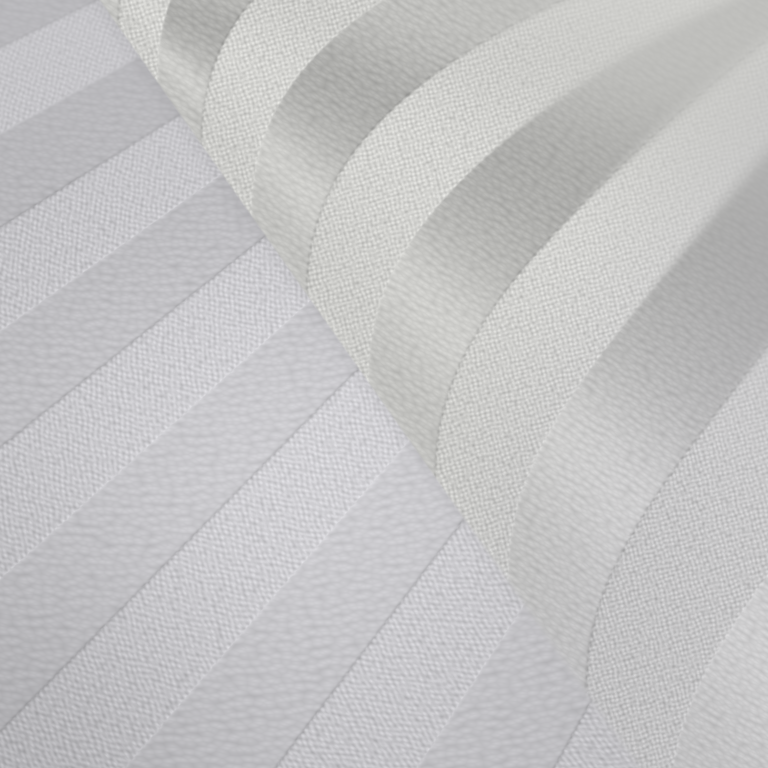
A Shadertoy shader for this texture:

```glsl
// Folded pale cloth with alternating satin and plain-weave stripes fanning across a diagonal crease.
const float TAU = 6.2831853;
const vec2 FOLD_START = vec2(0.13, 1.0);
const vec2 FOLD_DIR = vec2(0.575, -0.818);
const vec2 FOLD_NORMAL = vec2(0.818, 0.575);
const vec2 VANISH = vec2(1.705, 1.775);
const vec3 COOL_TINT = vec3(0.997, 0.994, 1.012);
const vec3 WARM_TINT = vec3(1.003, 1.003, 0.988);
const float THREAD = 0.0043;

float hash(vec2 p) {
    vec3 q = fract(vec3(p.xyx) * 0.1031);
    q += dot(q, q.yzx + 33.33);
    return fract((q.x + q.y) * q.z);
}

float bell(float x, float width) { return exp(-x * x / (width * width)); }

// Distance to the nearest cell point, for uneven yarn
float cellular(vec2 p) {
    vec2 cell = floor(p);
    float nearest = 2.0;
    for (int y = -1; y <= 1; y++)
        for (int x = -1; x <= 1; x++) {
            vec2 c = cell + vec2(x, y);
            vec2 point = c + vec2(hash(c), hash(c + 57.0));
            nearest = min(nearest, length(point - p));
        }
    return nearest;
}

// Stripe index on the flat sheet: rays from a distant point
float flatStripe(vec2 p) {
    vec2 ray = VANISH - p;
    float a = atan(ray.y, ray.x) - 0.792;
    return 5.0 + 16.1 * a - 5.25 * a * a;
}

// Place where the bent stripe through (along, depth) leaves the crease
float creaseOrigin(float along, float depth) {
    float bend = 0.098 * (1.0 - exp(-depth / 0.085)) + 0.3 * depth;
    float origin = along + bend;
    for (int i = 0; i < 8; i++) {
        float flare = 0.614 * (1.0 - smoothstep(0.26, 1.04, origin));
        origin = along + bend - flare * depth * depth;
    }
    return origin;
}

// Stripe index on the rolled sheet: widths grow along the crease
float rolledStripe(float origin) {
    return (sqrt(max(0.00884 + 0.0256 * (origin - 0.13), 0.0001)) - 0.094) / 0.0128;
}

// Thread relief: checked plain weave, or satin floats lying at an angle to the threads
float weave(vec2 thread, float floatAngle, float satin) {
    vec2 q = thread + 0.2 * sin(thread.yx * 0.71 + 1.7 * sin(thread * 0.23));
    float plain = 0.55 * sin(q.x * TAU * 0.5) * sin(q.y * TAU * 0.5);
    plain += 1.1 * (0.5 - cellular(thread * 0.8));
    vec2 dir = vec2(cos(floatAngle), sin(floatAngle));
    vec2 f = vec2(dot(thread, dir), dot(thread, vec2(-dir.y, dir.x)));
    float floats = 0.17 * sin(TAU * 0.42 * f.y + 0.8 * sin(0.5 * f.x));
    floats += 0.8 * (0.5 - cellular(f * vec2(0.4, 0.85)));
    return mix(plain, floats, satin);
}

// Dark stitched seam where satin ends, faint light seam where it begins
float seam(float stripe, float dist, float along, float gaps) {
    float ending = step(0.5, mod(floor(stripe + 0.5), 2.0));
    float stitch = 1.0 - gaps * (0.5 + 0.5 * sin(along * TAU / 0.011));
    return mix(0.5, -1.1, ending) * stitch * bell(dist, 0.0024);
}

// Stripe tone (x plain, y satin) plus relief and seams
float cloth(float stripe, float pixel, float blur, vec2 tone, float relief, vec2 thread,
            float floatAngle, float along, float gaps) {
    float slope = max(length(vec2(dFdx(stripe), dFdy(stripe))) / pixel, 0.1);
    float dist = (0.5 - abs(mod(stripe + 0.5, 2.0) - 1.0)) / slope;
    float satin = smoothstep(-blur, blur, dist);
    float detail = weave(thread, floatAngle, satin) + seam(stripe, dist, along, gaps);
    return mix(tone.x, tone.y, satin) + relief * detail;
}

void mainImage(out vec4 fragColor, in vec2 fragCoord) {
    vec2 p = fragCoord / iResolution.xy;
    float pixel = 1.0 / iResolution.y;
    float side = dot(p - FOLD_START, FOLD_NORMAL);
    float depth = max(side, 0.0);
    float origin = creaseOrigin(dot(p - FOLD_START, FOLD_DIR), depth);
    float low = smoothstep(0.7, 1.15, origin);

    // Flat sheet, lit toward its middle and shaded beside the crease
    float k = flatStripe(p);
    float far = smoothstep(0.65, 1.0, p.y);
    float plain = 0.74 + 0.08 * bell(length(p - vec2(0.4, 0.42)), 0.4) + 0.03 * far
                - 0.055 * bell(length(p), 0.28) - 0.03 * (1.0 - low) * bell(side, 0.012);
    vec2 flatTone = vec2(plain, plain - mix(0.015, 0.05, smoothstep(0.3, 0.9, p.y)));
    float reach = -length(VANISH - p);
    float flatCloth = cloth(k, pixel, max(pixel, 0.006 * far), flatTone, mix(0.075, 0.035, far),
                            vec2(reach / THREAD, k * 20.0), 0.56, reach, 0.3);

    // Rolled sheet, with a satin sheen that widens along the crease
    float s = depth / max(origin, 0.12);
    float distant = smoothstep(0.25, 0.6, depth);
    vec2 rollTone = vec2(0.775 + 0.045 * bell(s - 0.4, 0.3) + 0.03 * smoothstep(0.6, 1.1, s) - 0.035 * low,
                         0.745 + 0.06 * bell(s - 0.18, 0.09) - 0.075 * bell(s - 0.5, 0.2));
    vec2 rollThread = mat2(0.5, 0.866, 0.866, -0.5) * p / THREAD;
    float rollCloth = cloth(rolledStripe(origin), pixel, mix(0.002, 0.018, distant), rollTone,
                            mix(0.085, 0.02, distant), rollThread, 1.6, p.y, 0.8);
    rollCloth += 0.015 * (1.0 - low) * bell(side - 0.004, 0.005);

    float foldBlur = max(pixel, mix(0.002, 0.008, low));
    vec3 rollTint = mix(WARM_TINT, vec3(1.0, 0.998, 1.003), low);
    vec3 color = mix(flatCloth * COOL_TINT, rollCloth * rollTint, smoothstep(-foldBlur, foldBlur, side));
    fragColor = vec4(clamp(color, 0.0, 1.0), 1.0);
}
```
